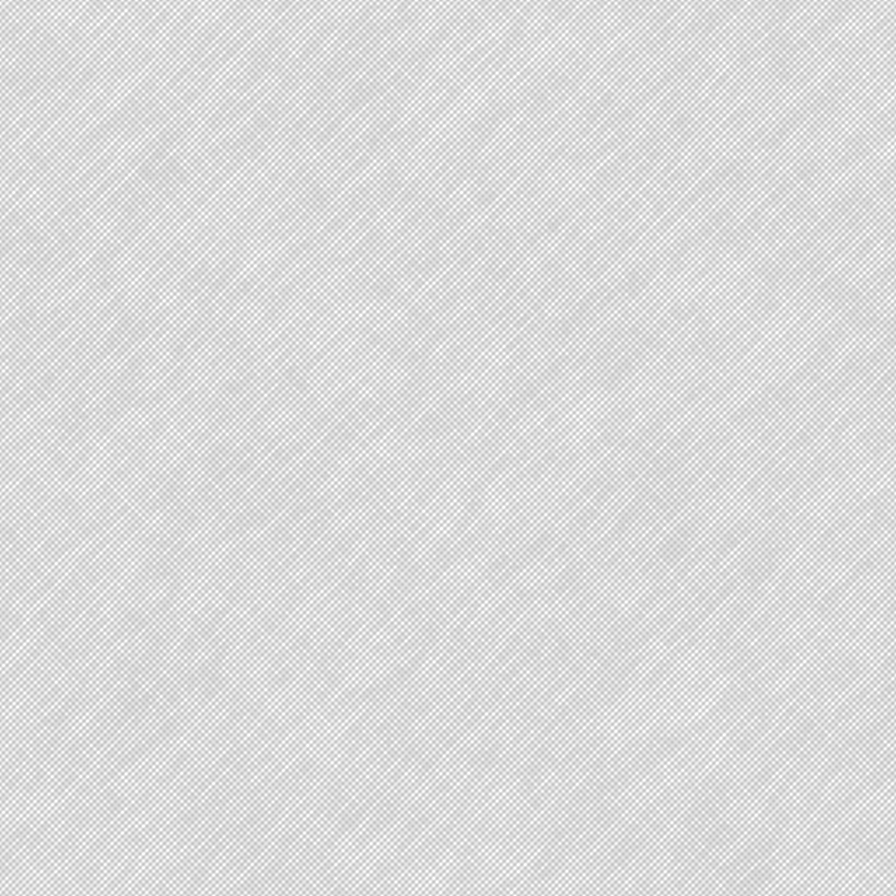
Give the GLSL for this texture, as a three.js fragment shader.

```glsl
varying vec2 vUv;

#define THREADS 128.0
#define CLOTH_TONE 0.860
#define WARP_CONTRAST 0.118
#define WEFT_CONTRAST 0.096
#define WARP_STREAK 0.036
#define WEFT_STREAK 0.018
#define STREAK_LENGTH 6.0
#define KNOT_GRAIN 0.10
#define MOTTLE 0.006
#define WOBBLE 0.04

const float TAU = 6.2831853;

float hash(vec2 cell) {
  vec3 p = fract(vec3(cell.xyx) * 0.1031);
  p += dot(p, p.yzx + 33.33);
  return fract((p.x + p.y) * p.z);
}

// Tone that drifts smoothly along one thread
float streakNoise(float id, float along) {
  float cell = floor(along);
  float t = smoothstep(0.0, 1.0, along - cell);
  return mix(hash(vec2(id, cell)), hash(vec2(id, cell + 1.0)), t) * 2.0 - 1.0;
}

// Rounded parallel threads, each with its own light and dark stretches
float threadTone(float across, float along, float contrast, float streak) {
  float id = floor(across);
  float ridge = 0.5 - 0.5 * cos(TAU * across);
  float offset = hash(vec2(id, 71.0));
  float drift = streakNoise(id, along / STREAK_LENGTH + offset);
  return contrast * (ridge - 0.5) + streak * ridge * drift;
}

// Broad cloudy patches from layered, turned sines
float cloudSines(vec2 p) {
  float sum = 0.0;
  float amplitude = 0.6;
  for (int i = 0; i < 4; i++) {
    p += 0.6 * sin(p.yx * 1.3 + float(i) * 2.1);
    sum += amplitude * sin(p.x) * cos(p.y);
    p = mat2(0.8, 0.6, -0.6, 0.8) * p * 1.8;
    amplitude *= 0.7;
  }
  return sum;
}

void main() {
  // Diagonal thread coordinates: x crosses the warp, y crosses the weft
  vec2 weave = vec2(vUv.x - vUv.y, vUv.x + vUv.y) * THREADS;
  weave += WOBBLE * (sin(weave.yx * 0.31) + sin(weave.yx * 0.13 + weave * 0.19));

  float tone = CLOTH_TONE;
  tone += threadTone(weave.x, weave.y, WARP_CONTRAST, WARP_STREAK);
  tone += threadTone(weave.y, weave.x + 400.0, WEFT_CONTRAST, WEFT_STREAK);

  // Uneven knots where threads cross
  vec2 knot = 0.5 - 0.5 * cos(TAU * weave);
  tone += KNOT_GRAIN * (hash(floor(weave) + 300.0) - 0.5) * knot.x * knot.y;

  tone += MOTTLE * cloudSines(vUv * 14.0);
  gl_FragColor = vec4(vec3(clamp(tone, 0.0, 1.0)), 1.0);
}
```
